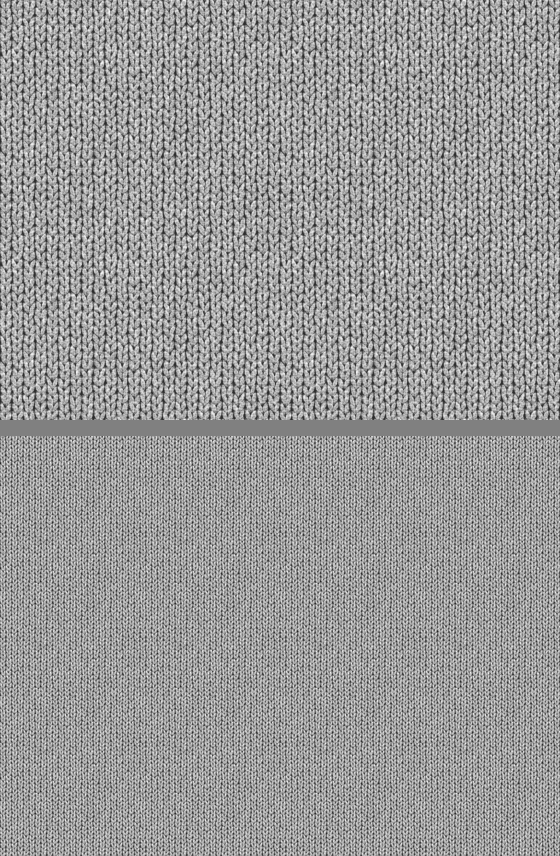
Top, the tile; bottom, the same tile 2 across and 2 down.
This texture is drawn by a Shadertoy shader. Its source:

```glsl
const float TAU = 6.2831853;
const vec2 TILES = vec2(2.0);            // identical swatches across and down
const vec2 STITCHES = vec2(24.0, 25.0);  // V stitches in one swatch
const vec2 FUZZ_CELLS = vec2(128.0, 96.0);
const vec3 GAP_COLOR = vec3(0.17);
const vec3 YARN_COLOR = vec3(0.74);

vec2 hash2(vec2 p) {
    vec3 q = fract(p.xyx * vec3(0.1031, 0.1030, 0.0973));
    q += dot(q, q.yzx + 33.33);
    return fract((q.xx + q.yz) * q.zy);
}

// Distance to the nearest feature point on a wrapping grid
float cellular(vec2 p, vec2 period) {
    vec2 cell = floor(p);
    float nearest = 2.0;
    for (int j = -1; j <= 1; j++) {
        for (int i = -1; i <= 1; i++) {
            vec2 id = cell + vec2(i, j);
            vec2 point = id + hash2(mod(id, period));
            nearest = min(nearest, length(point - p));
        }
    }
    return nearest;
}

// Slight wavering of the wales and rows, periodic over one swatch
vec2 waver(vec2 uv) {
    vec2 a = TAU * uv;
    float x = sin(a.y * 5.0 + a.x * 7.0) + 0.7 * sin(a.y * 9.0 - a.x * 10.0);
    float y = sin(a.x * 4.0 + sin(a.y) * 2.0) + 0.6 * sin(a.x * 9.0 - a.y * 3.0);
    return vec2(0.045 * x, 0.12 * y);
}

// Rounded height of a slanted strand; p is relative to its centre
float strandHeight(vec2 p, float slope, vec2 radius) {
    vec2 q = vec2(p.x, p.y - slope * p.x) / radius;
    return 1.0 - dot(q, q);
}

// Returns the top strand's height, brightness offset and side light
vec3 knit(vec2 p, vec2 period) {
    float leg = floor(p.x * 2.0);
    float across = abs(fract(p.x) - 0.5) * 2.0 - 0.46;
    float legId = mod(leg, period.x * 2.0);
    float y = p.y + 0.2 * (hash2(vec2(legId, 91.0)).x - 0.5);
    float row = floor(y);
    vec3 top = vec3(-2.0, 0.0, 0.0);
    for (int k = -1; k <= 1; k++) {
        float r = row + float(k);
        vec2 id = vec2(legId, mod(r, period.y));
        vec2 shift = hash2(id + 7.0) - 0.5;
        vec2 form = hash2(id + 53.0) - 0.5;
        vec2 q = vec2(across, y - r - 0.5) - shift * vec2(0.08, 0.16);
        float slope = 0.72 + 0.25 * form.x;
        float h = strandHeight(q, slope, vec2(0.56, 0.63 + 0.06 * form.y));
        if (h > top.x) top = vec3(h, shift.x + form.y, q.y - slope * q.x);
    }
    return top;
}

vec3 fabric(vec2 uv) {
    vec2 swatch = uv * TILES;
    vec3 yarn = knit(swatch * STITCHES + waver(swatch), STITCHES);
    float fuzz = cellular(swatch * FUZZ_CELLS, FUZZ_CELLS) - 0.45;
    float cover = smoothstep(-0.25, 0.72, yarn.x + 0.3 * fuzz);
    float light = 0.045 * yarn.y + 0.16 * yarn.z + 0.36 * fuzz;
    return mix(GAP_COLOR, YARN_COLOR + light, cover);
}

void mainImage(out vec4 fragColor, in vec2 fragCoord) {
    // Average four samples for smooth edges
    vec3 color = vec3(0.0);
    for (int j = 0; j < 2; j++) {
        for (int i = 0; i < 2; i++) {
            vec2 offset = vec2(i, j) * 0.5 - 0.25;
            color += fabric((fragCoord + offset) / iResolution.xy);
        }
    }
    fragColor = vec4(clamp(color * 0.25, 0.0, 1.0), 1.0);
}
```
